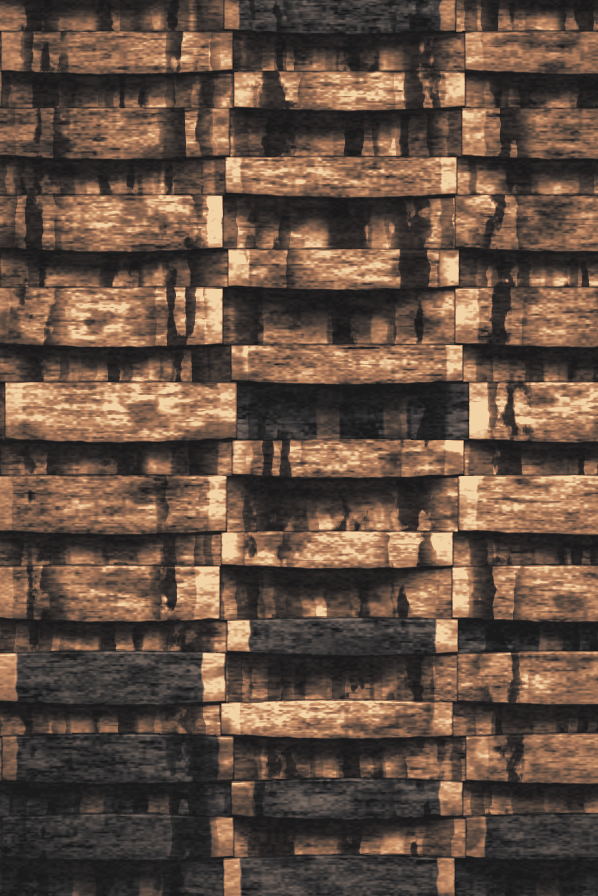
Reproduce this texture procedurally as a WebGL 2 fragment shader.

```glsl
#version 300 es
precision highp float;
// Wall of scorched barrel staves, woven in rows that bulge out and recede by turns.
uniform vec2 u_resolution;
out vec4 outColor;

#define ROWS 21
#define STAVE 0.259     // length of one bulge, in canvas heights
#define BOW 0.0045      // how far the edges curve
#define GAP 0.0022      // half width of the black joint
#define BAND 0.09       // pale hoop mark, as a share of a stave
#define CHARRED 0.13    // share of blackened staves
#define GRAIN 0.62
#define SPECK 0.3
#define STAIN 0.85
#define VIGNETTE 0.4

const float PI = 3.14159265;
const vec3 WOOD[6] = vec3[6](
  vec3(0.105, 0.1, 0.105), vec3(0.25, 0.22, 0.205), vec3(0.44, 0.34, 0.28),
  vec3(0.62, 0.435, 0.33), vec3(0.79, 0.57, 0.41), vec3(0.95, 0.83, 0.65));

float hash(vec2 p) {
  vec3 q = fract(p.xyx * 0.1031);
  q += dot(q, q.yzx + 33.33);
  return fract((q.x + q.y) * q.z);
}

float noise(vec2 p) {
  vec2 i = floor(p), f = fract(p);
  f *= f * (3.0 - 2.0 * f);
  return mix(mix(hash(i), hash(i + vec2(1, 0)), f.x),
             mix(hash(i + vec2(0, 1)), hash(i + vec2(1, 1)), f.x), f.y);
}

float fbm(vec2 p) {
  float sum = 0.0, amp = 0.5;
  for (int i = 0; i < 4; i++) {
    sum += amp * noise(p);
    p = p * 2.03 + 11.7;
    amp *= 0.5;
  }
  return sum / 0.9375;
}

// Soft-edged strip around a centre
float strip(float x, float centre, float halfWidth, float soft) {
  return 1.0 - smoothstep(halfWidth - soft, halfWidth + soft, abs(x - centre));
}

// Height of joint i, measured down from the top; bulges hang down, and rise only low on the wall
float joint(int i, float x) {
  float t = float(i) / float(ROWS);
  float side = i % 2 == 0 ? 1.0 : -1.0;
  float drift = -0.0195 * sin(2.0 * PI * pow(t, 0.75)) + 0.006 * side * sin(PI * t);
  float overhang = i == 0 ? -0.01 : (i == ROWS ? 0.015 : 0.0);
  float bow = side * sin(PI * x / STAVE);
  float rise = mix(0.1, 0.9, smoothstep(0.45, 0.9, t));
  return t + drift + overhang + BOW * (bow > 0.0 ? bow : bow * rise);
}

vec3 woodColor(float tone) {
  float s = clamp(tone, 0.0, 0.999) * 5.0;
  int i = int(s);
  return mix(WOOD[i], WOOD[i + 1], fract(s));
}

void main() {
  vec2 uv = gl_FragCoord.xy / u_resolution;
  vec2 p = vec2(uv.x * 0.668, 1.0 - uv.y);
  float px = 1.0 / u_resolution.y;

  // Row, and place within it
  int row = 0;
  for (int i = 1; i < ROWS; i++) row += int(step(joint(i, p.x), p.y));
  float r = float(row);
  float top = joint(row, p.x), bottom = joint(row + 1, p.x);
  float h = (p.y - top) / (bottom - top);
  float along = p.x / STAVE + 0.08 * (hash(vec2(r, 3.0)) - 0.5) + 0.015;
  float cell = floor(along), u = fract(along);
  float front = mod(r + cell, 2.0);
  vec2 id = vec2(r * 3.0 + 5.0, cell * 7.0 + 2.0);
  vec2 q = p + vec2(hash(id), hash(id + 9.0)) * 20.0;

  // Bare wood: base tone, long fibres, growth rings, blotches and fine cracks
  float charred = step(1.0 - CHARRED - 0.17 * smoothstep(0.5, 1.0, p.y), hash(id + 31.0));
  float tone = mix(mix(0.54, 0.8, hash(id + 4.0)), 0.24, charred);
  float fibre = fbm(q * vec2(24.0, 170.0));
  float rings = sin(45.0 * noise(q * vec2(7.0, 32.0)));
  float blotch = fbm(q * vec2(26.0, 42.0));
  float speck = noise(q * vec2(230.0, 420.0));
  float crack = smoothstep(0.68, 0.82, noise(q * vec2(55.0, 330.0)));
  float rough = mix(1.0, 0.6, charred);
  tone += rough * (GRAIN * (fibre - 0.5) + 0.03 * rings + 0.5 * (blotch - 0.5));
  tone += rough * SPECK * (speck - 0.5) - 0.2 * rough * crack;

  // Pale hoop marks at the stave ends, and narrower ones in the recesses
  float wobble = 0.014 * (noise(q * vec2(3.0, 90.0)) - 0.5);
  float w = BAND * mix(0.35, 0.6, hash(id + 17.0));
  float ends = max(strip(u + wobble, w, w, 0.006) * step(0.25, hash(id + 12.0)),
                   strip(u + wobble, 1.0 - w, w, 0.006));
  float inner = max(strip(u + wobble, 0.4, 0.05, 0.007), strip(u + wobble, 0.69, 0.05, 0.007));
  float pale = mix(inner * 0.75, ends, front);
  float bleached = 0.96 + 0.7 * (blotch - 0.5) + 0.3 * (fibre - 0.5) + 0.2 * (speck - 0.5);
  tone = mix(tone, bleached, pale * mix(0.6, 1.0, hash(id + 41.0)));

  // Black drips and burns beside the marks, hard-edged bars in the recesses
  float zone = max(strip(u, 0.19, 0.1, 0.07), strip(u, 0.81, 0.1, 0.07));
  zone = mix(max(zone, strip(u, 0.54, 0.09, 0.03)), zone * step(0.35, hash(id + 23.0)), front);
  float drip = noise(q * vec2(95.0, 8.0)) * 0.65 + fbm(q * vec2(90.0, 60.0)) * 0.5;
  tone *= 1.0 - STAIN * zone * smoothstep(0.56, 0.67, drip);
  float bars = smoothstep(0.5, 0.62, noise(vec2(q.x * 70.0 + wobble * 20.0, r)));
  tone *= 1.0 - 0.5 * (1.0 - front) * bars * (1.0 - 0.6 * pale);
  tone *= 1.0 - 0.5 * smoothstep(0.56, 0.72, fbm(q * vec2(20.0, 34.0) + 40.0));

  // Recesses lie in the curved shadow of the bulge above
  float reach = 0.12 + 0.5 * sin(PI * u);
  float lit = smoothstep(reach - 0.28, reach + 0.4, h + 0.3 * (u - 0.4) + 0.25 * (blotch - 0.5));
  float recess = mix(0.06, 0.95, lit);
  float bulge = mix(1.08, 0.78, smoothstep(0.6, 1.0, h)) * (0.9 + 0.1 * sin(PI * u));
  tone *= mix(recess, bulge, front);

  // Lit upper rims, then joints: heavy below a bulge, thin and broken above one
  float broken = noise(vec2(p.x * 40.0, r * 5.0));
  float rim = strip(p.y - top, 0.0026, 0.0008, px);
  tone += 0.35 * rim * front * broken * smoothstep(0.3, 0.7, p.y);
  float above = p.y - top, below = bottom - p.y;
  float heavy = mix(above, below, front), thin = mix(below, above, front);
  float fray = 0.0016 * (noise(p * vec2(90.0, 20.0)) - 0.5);
  tone *= smoothstep(GAP - px, GAP + px, heavy + fray);
  tone *= mix(0.15 + 0.5 * broken, 1.0, smoothstep(0.0, 0.5 * GAP + px, thin + fray));
  float butt = min(u, 1.0 - u) * STAVE;
  tone *= mix(0.5, 1.0, smoothstep(0.0, 0.0008 + px, butt));

  // Darker corners and foot, dust in the shadows, cool tint on charred wood
  vec2 c = uv - vec2(0.53, 0.56);
  tone *= 1.1 - VIGNETTE * smoothstep(0.08, 0.5, dot(c, c) * 1.15);
  tone += 0.07 * (speck - 0.4) + 0.07 * (fibre - 0.4);
  vec3 color = woodColor(tone);
  float cool = charred * (1.0 - pale) * 0.45;
  color = mix(color, dot(color, vec3(0.3, 0.5, 0.2)) * vec3(0.93, 1.0, 1.06), cool);
  outColor = vec4(color, 1.0);
}
```
